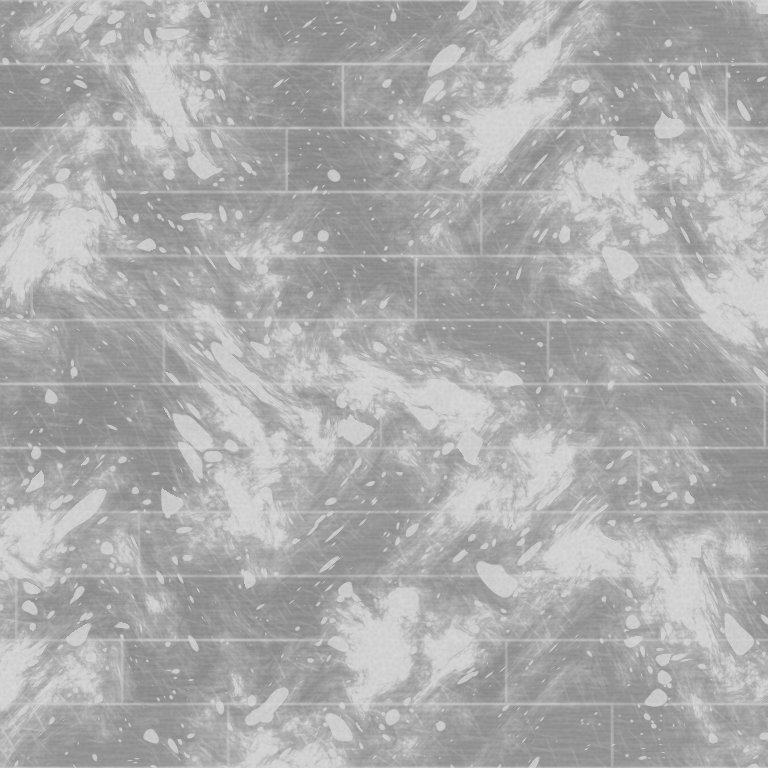
A three.js fragment shader for this texture:

```glsl
varying vec2 vUv;

const float ROWS = 12.0;
const float PLANKS_PER_ROW = 2.0;
// Joint position in each row, top to bottom, as a fraction of a plank
const vec4 JOINTS_TOP = vec4(0.427, 0.893, 0.747, 0.253);
const vec4 JOINTS_MIDDLE = vec4(0.083, 0.427, 0.992, 0.664);
const vec4 JOINTS_BOTTOM = vec4(0.362, 0.042, 0.318, 0.594);
const float SEAM_HALF_WIDTH = 0.0013;
const float EDGE_SOFTNESS = 0.0012;

const float WOOD_GRAY = 0.572;
const float SEAM_GRAY = 0.77;
const float PAINT_GRAY = 0.84;
const float PLANK_VARIATION = 0.035;
const float GRAIN_STRENGTH = 0.05;
const float HAZE_STRENGTH = 0.17;
const float PAINT_START = 0.66;
const float PAINT_FULL = 0.80;
const float SCRATCH_DENSITY = 0.30;

vec2 hash2(vec2 p) {
  vec3 q = fract(p.xyx * vec3(0.1031, 0.1030, 0.0973));
  q += dot(q, q.yzx + 33.33);
  return fract((q.xx + q.yz) * q.zy);
}

// Cellular noise: distance to the nearest point, and that cell's random id
vec2 cellular(vec2 p) {
  vec2 base = floor(p);
  vec2 nearest = vec2(9.0, 0.0);
  for (int j = -1; j <= 1; j++) {
    for (int i = -1; i <= 1; i++) {
      vec2 cell = base + vec2(float(i), float(j));
      float d = distance(p, cell + hash2(cell));
      if (d < nearest.x) nearest = vec2(d, hash2(cell + 71.7).x);
    }
  }
  return nearest;
}

float layeredCells(vec2 p, float gain) {
  float sum = 0.0, total = 0.0, weight = 1.0;
  for (int i = 0; i < 6; i++) {
    sum += weight * (1.0 - cellular(p).x);
    total += weight;
    weight *= gain;
    p = mat2(0.8, 0.6, -0.6, 0.8) * p * 2.1 + 13.7;
  }
  return sum / total;
}

// Layered sines give blotches ragged, smeared outlines
vec2 warp(vec2 p) {
  float frequency = 9.0;
  for (int i = 0; i < 5; i++) {
    p += 0.4 / frequency * sin(p.yx * frequency + vec2(1.3, 4.1) * float(i + 1));
    frequency *= 2.1;
  }
  return p;
}

float jointOffset(float row) {
  vec4 group = row < 4.0 ? JOINTS_TOP : (row < 8.0 ? JOINTS_MIDDLE : JOINTS_BOTTOM);
  vec4 slot = abs(vec4(0.0, 1.0, 2.0, 3.0) - mod(row, 4.0));
  return dot(group, 1.0 - step(0.5, slot));
}

float seam(float coordinate, float count) {
  float d = abs(fract(coordinate + 0.5) - 0.5) / count;
  float core = 1.0 - smoothstep(SEAM_HALF_WIDTH, SEAM_HALF_WIDTH + EDGE_SOFTNESS, d);
  return max(core, 0.3 * exp(-d * 350.0));
}

// Short tapered strokes on a rotated, staggered grid
float scratches(vec2 p, float angle, float seed) {
  vec2 q = mat2(cos(angle), sin(angle), -sin(angle), cos(angle)) * p;
  q.y += 0.012 * sin(q.x * 11.0 + seed);
  vec2 grid = q * vec2(13.0, 65.0);
  grid.x += hash2(vec2(floor(grid.y), seed)).x * 7.0;
  vec2 cell = floor(grid), f = fract(grid);
  vec2 h = hash2(cell + seed * 17.0);
  float d = abs(f.y - mix(0.25, 0.75, h.x)) / 65.0;
  float reach = mix(0.2, 0.5, hash2(cell + seed + 5.0).x);
  float taper = 1.0 - smoothstep(0.3, 1.0, abs(f.x - 0.5) / reach);
  float stroke = 1.0 - smoothstep(0.0, EDGE_SOFTNESS, d - 0.0009 * taper);
  return stroke * taper * step(h.y, SCRATCH_DENSITY);
}

void main() {
  // Plank layout
  float y = vUv.y * ROWS;
  float row = ROWS - 1.0 - clamp(floor(y), 0.0, ROWS - 1.0);
  float x = vUv.x * PLANKS_PER_ROW - jointOffset(row);
  vec2 plank = hash2(vec2(mod(floor(x), PLANKS_PER_ROW), row) + 3.0) - 0.5;

  // Wear fields
  vec2 p = warp(vUv);
  float region = 1.0 - cellular(p * 3.7 + 2.3).x;
  float wear = layeredCells(p * 7.0 + 8.1, 0.75);
  float coverage = wear + 0.45 * (region - 0.55) + 0.06 * plank.y;
  float busy = smoothstep(0.3, 0.85, region);

  // Wood tone and horizontal grain
  float grain = cellular(vUv * vec2(18.0, 230.0) + plank * 40.0).x - 0.45;
  float speckle = cellular(vUv * 170.0).x - 0.45;
  float shade = WOOD_GRAY + PLANK_VARIATION * plank.x + GRAIN_STRENGTH * (grain + 0.6 * speckle);
  shade += HAZE_STRENGTH * smoothstep(0.38, 0.85, coverage);

  // Seams, unevenly worn
  float seams = max(seam(y, ROWS), 0.8 * seam(x, PLANKS_PER_ROW));
  shade = mix(shade, SEAM_GRAY, seams * clamp(wear * 1.5 - 0.1, 0.3, 0.95));

  // Ragged paint and sharp splashes
  float paint = 0.85 * smoothstep(PAINT_START, PAINT_FULL, coverage);
  float scale = 17.0;
  for (int i = 0; i < 3; i++) {
    vec2 spot = cellular(p * scale + float(i) * 9.3);
    float radius = 0.42 * smoothstep(0.72, 1.0, spot.y) * (0.35 + 0.65 * busy);
    float soft = scale * EDGE_SOFTNESS;
    float splash = (1.0 - smoothstep(radius - soft, radius + soft, spot.x)) * step(0.74, spot.y);
    paint = max(paint, 0.8 * splash);
    scale *= 2.1;
  }

  // Scratches gather in the busy areas
  for (int i = 0; i < 5; i++) {
    float k = float(i);
    float stroke = scratches(vUv, 0.75 + 0.5 * sin(k * 2.4), k + 1.0);
    paint = max(paint, stroke * (0.12 + 0.5 * busy * smoothstep(0.45, 0.7, wear)));
  }
  shade = mix(shade, PAINT_GRAY + 0.04 * speckle, paint);
  gl_FragColor = vec4(vec3(shade), 1.0);
}
```
